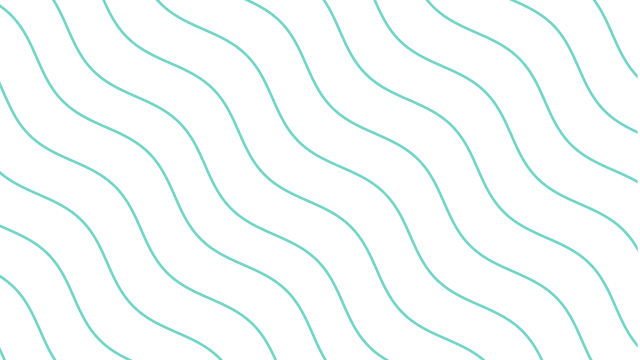
A Shadertoy shader for this pattern:

```glsl
// Thin mint waves run diagonally down to the right over white.
// Each is a sine in axes turned by 45 degrees; the lines repeat at an even
// spacing, apart from one narrower gap where two groups meet.

// Lengths are in canvas heights, measured from the top left corner.
const vec3 PAPER = vec3(1.0);
const vec3 MINT = vec3(0.44, 0.83, 0.78);
const float SPACING = 0.187;       // between lines, along x - y
const float UPPER_START = 0.110;   // first line above the narrow gap
const float LOWER_START = -0.059;  // first line below the narrow gap
const float AMPLITUDE = 0.0475;
const float WAVELENGTH = 0.766;    // along x + y
const float STEEP_POINT = 1.030;   // x + y where a line falls fastest
const float HALF_WIDTH = 0.00365;
const float RIGHT_MARGIN = 0.0065; // bare strip at the right edge
const float TAU = 6.2831853;

// Distance from p to the nearest wave, corrected for its slope.
float waveDistance(vec2 p) {
    float along = p.x + p.y;
    float across = p.x - p.y;
    float phase = TAU * (along - STEEP_POINT) / WAVELENGTH;
    float level = across + AMPLITUDE * sin(phase);
    float slope = AMPLITUDE * TAU / WAVELENGTH * cos(phase);

    // Repeat each group from its own starting line.
    float seam = 0.5 * (UPPER_START + LOWER_START);
    float offset = level - (level > seam ? UPPER_START : LOWER_START);
    offset -= SPACING * round(offset / SPACING);
    return abs(offset) / sqrt(2.0 * (1.0 + slope * slope));
}

void mainImage(out vec4 fragColor, in vec2 fragCoord) {
    float pixel = 1.0 / iResolution.y;
    vec2 p = vec2(fragCoord.x, iResolution.y - fragCoord.y) * pixel;

    // Line coverage over about one pixel, cut off at the margin.
    float ink = clamp(0.5 + (HALF_WIDTH - waveDistance(p)) / pixel, 0.0, 1.0);
    float rightEdge = iResolution.x * pixel - RIGHT_MARGIN;
    ink *= clamp(0.5 + (rightEdge - p.x) / pixel, 0.0, 1.0);

    fragColor = vec4(mix(PAPER, MINT, ink), 1.0);
}
```
